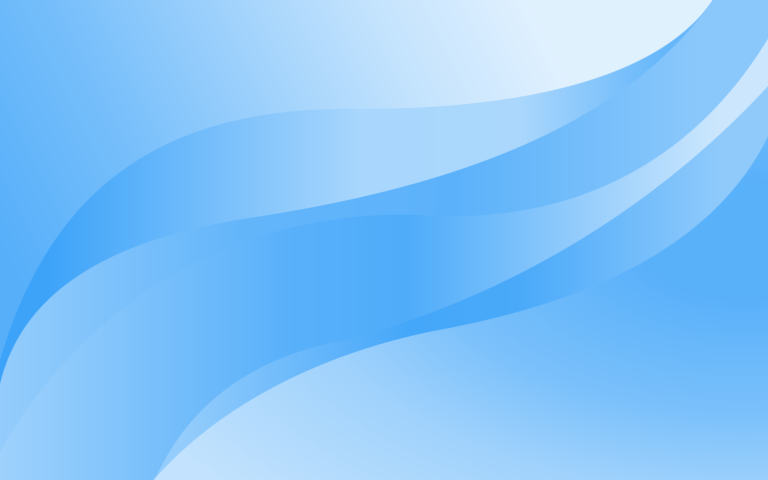
This background is drawn by a Shadertoy shader. Its source:

```glsl
const vec3 DEEP_BLUE = vec3(0.0, 0.527, 0.968);
const vec3 WHITE = vec3(1.0);

vec2 bezier(vec2 a, vec2 b, vec2 c, vec2 d, float t) {
    float s = 1.0 - t;
    return s * s * s * a + 3.0 * s * s * t * b + 3.0 * s * t * t * c + t * t * t * d;
}

// Height of a left-to-right cubic at x, found by bisection
float heightAt(float x, vec2 a, vec2 b, vec2 c, vec2 d) {
    float low = 0.0, high = 1.0;
    for (int i = 0; i < 18; i++) {
        float mid = 0.5 * (low + high);
        if (bezier(a, b, c, d, mid).x < x) low = mid;
        else high = mid;
    }
    return bezier(a, b, c, d, 0.5 * (low + high)).y;
}

// Smooth coverage of the area below two cubics that meet at "joint"
float below(vec2 p, vec2 start, vec2 b, vec2 c, vec2 joint, vec2 e, vec2 f, vec2 end) {
    bool left = p.x < joint.x;
    float height = heightAt(p.x, left ? start : joint, left ? b : e,
                            left ? c : f, left ? joint : end);
    float gap = height - p.y;
    return clamp(gap / max(fwidth(gap), 1e-5) + 0.5, 0.0, 1.0);
}

float rise(float x, float from, float to) {
    return clamp((x - from) / (to - from), 0.0, 1.0);
}

// Blue tint from four lightness values placed at four stops
vec3 ramp(float x, vec4 stops, vec4 light) {
    float shade = mix(light.x, light.y, rise(x, stops.x, stops.y));
    shade = mix(shade, light.z, rise(x, stops.y, stops.z));
    shade = mix(shade, light.w, rise(x, stops.z, stops.w));
    return mix(DEEP_BLUE, WHITE, shade);
}

void mainImage(out vec4 fragColor, in vec2 fragCoord) {
    vec2 p = fragCoord / iResolution.xy * vec2(1.6, 1.0);

    // Upper backdrop, brightening to the right
    float slant = p.x + 0.5 * (p.y - 1.0);
    vec3 color = ramp(slant, vec4(-0.25, 0.1, 0.75, 1.1), vec4(0.34, 0.46, 0.76, 0.88));

    // Pale upper ribbon
    float upperEdge = below(p, vec2(0.0, 0.25), vec2(0.104, 0.604), vec2(0.333, 0.775),
        vec2(0.729, 0.773), vec2(1.0, 0.771), vec2(1.365, 0.808), vec2(1.492, 1.01));
    vec3 upperRibbon = ramp(p.x, vec4(0.1, 0.75, 1.08, 1.38), vec4(0.24, 0.66, 0.67, 0.40));
    color = mix(color, upperRibbon, upperEdge);

    // Wide middle ribbon
    float middleEdge = below(p, vec2(0.0, 0.2), vec2(0.052, 0.417), vec2(0.271, 0.508),
        vec2(0.521, 0.546), vec2(0.833, 0.594), vec2(1.281, 0.696), vec2(1.492, 1.01));
    vec3 middleRibbon = ramp(p.x, vec4(0.0, 0.5, 0.95, 1.45), vec4(0.58, 0.39, 0.36, 0.54));
    color = mix(color, middleRibbon, middleEdge);

    // Inner ribbon with a bright right tip
    float innerEdge = below(p, vec2(0.0, 0.058), vec2(0.156, 0.338), vec2(0.458, 0.567),
        vec2(0.875, 0.552), vec2(1.167, 0.531), vec2(1.438, 0.642), vec2(1.608, 0.933));
    vec3 innerRibbon = ramp(p.x, vec4(0.0, 0.6, 0.85, 1.5), vec4(0.62, 0.35, 0.31, 0.80));
    color = mix(color, innerRibbon, innerEdge);

    // Thin lower ribbon
    float lowerEdge = below(p, vec2(0.313, -0.021), vec2(0.385, 0.156), vec2(0.521, 0.256),
        vec2(0.729, 0.294), vec2(1.042, 0.379), vec2(1.354, 0.552), vec2(1.608, 0.829));
    vec3 lowerRibbon = ramp(p.x, vec4(0.38, 0.85, 1.08, 1.5), vec4(0.58, 0.27, 0.29, 0.56));
    color = mix(color, lowerRibbon, lowerEdge);

    // Lower backdrop, fading outward from a deep blue center
    float groundEdge = below(p, vec2(0.302, -0.021), vec2(0.444, 0.154), vec2(0.677, 0.271),
        vec2(0.938, 0.317), vec2(1.188, 0.367), vec2(1.49, 0.469), vec2(1.608, 0.733));
    float spread = length((p - vec2(1.55, 0.5)) * vec2(0.55, 1.0));
    vec3 ground = ramp(spread, vec4(0.12, 0.36, 0.52, 0.78), vec4(0.35, 0.48, 0.62, 0.76));
    color = mix(color, ground, groundEdge);

    fragColor = vec4(color, 1.0);
}
```
